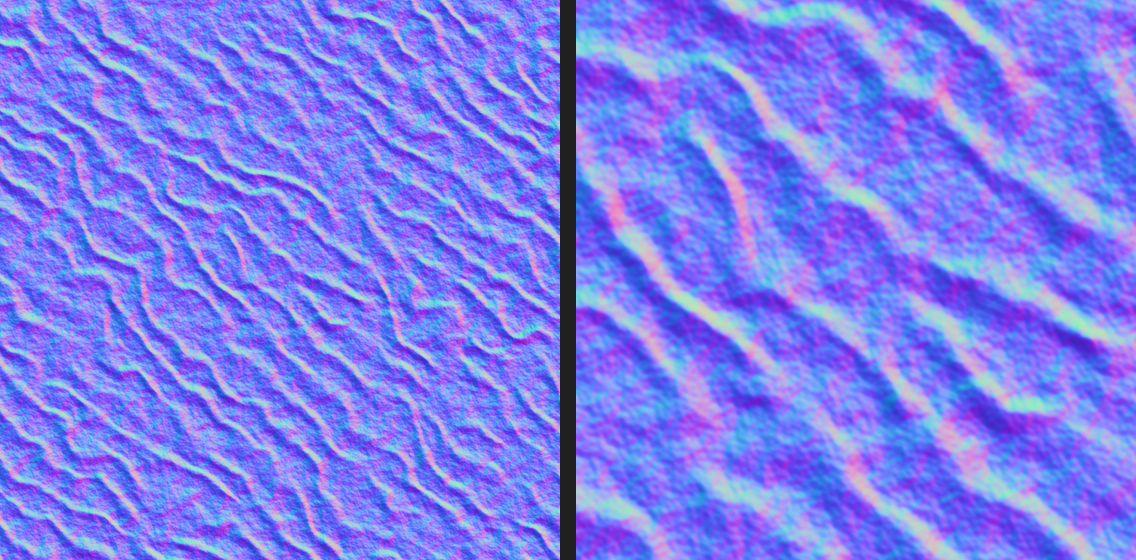
Left, the full canvas; right, a detail of the centre.
Write a Shadertoy shader that draws this texture map.

```glsl
// Tangent-space normal map of wind-blown sand ripples.
// Randomly phased wave packets merge into branching crests, a domain warp makes
// them meander, wrinkles and fractal grain fill in; differences give the normal.

const float TAU = 6.2831853;
const float RIPPLES_PER_UNIT = 18.5;
const float RIPPLE_ANGLE = 0.72;
const float CREST_HEIGHT = 0.0095;
const float WRINKLE_HEIGHT = 0.0085;
const float GRAIN_HEIGHT = 0.0056;
const float SLOPE_STEP = 0.001;

vec2 hash22(vec2 p) {
    vec3 q = fract(vec3(p.xyx) * vec3(0.1031, 0.1030, 0.0973));
    q += dot(q, q.yzx + 33.33);
    return fract((q.xx + q.yz) * q.zy);
}

mat2 rotation(float angle) {
    float c = cos(angle), s = sin(angle);
    return mat2(c, s, -s, c);
}

// Dot product of a random unit gradient with the offset from its lattice corner
float cornerRamp(vec2 corner, vec2 offset) {
    float angle = TAU * hash22(corner + 57.0).x;
    return dot(vec2(cos(angle), sin(angle)), offset);
}

float gradientNoise(vec2 p) {
    vec2 i = floor(p), f = fract(p);
    vec2 u = f * f * f * (f * (f * 6.0 - 15.0) + 10.0);
    vec2 e = vec2(1.0, 0.0);
    return mix(mix(cornerRamp(i, f), cornerRamp(i + e.xy, f - e.xy), u.x),
               mix(cornerRamp(i + e.yx, f - e.yx), cornerRamp(i + 1.0, f - 1.0), u.x), u.y);
}

vec2 warpOffset(vec2 p, float frequency, float amount) {
    vec2 q = p * frequency;
    return amount * vec2(gradientNoise(q + 11.0), gradientNoise(q + 83.0));
}

// Sum of oriented wave packets: returns (cos, sin) of the blended ripple phase
vec2 wavePackets(vec2 p, float frequency, vec2 cellsPerUnit) {
    vec2 cell = floor(p * cellsPerUnit);
    vec2 local = fract(p * cellsPerUnit);
    vec2 sum = vec2(0.0);
    for (int y = -2; y <= 2; y++) {
        for (int x = -2; x <= 2; x++) {
            vec2 neighbour = vec2(x, y);
            vec2 id = cell + neighbour + 100.0;
            vec2 offset = local - neighbour - hash22(id);
            float weight = pow(max(0.0, 1.0 - 0.25 * dot(offset, offset)), 3.0);
            vec2 rnd = hash22(id + 31.0);
            float tilt = 0.5 * (rnd.x - 0.5);
            float across = dot(offset / cellsPerUnit, vec2(sin(tilt), cos(tilt)));
            float phase = TAU * (frequency * across + rnd.y);
            sum += weight * vec2(cos(phase), sin(phase));
        }
    }
    return sum;
}

// Narrow crest with its leading face steeper than its trailing face
float crestProfile(float phase) {
    float wave = 0.5 + 0.5 * cos(phase - 0.3 * cos(phase));
    return pow(wave, 1.9);
}

// Rounded ridges along the zero lines of a noise field
float wrinkles(vec2 p) {
    float n = gradientNoise(p);
    return -sqrt(n * n + 0.012);
}

float grain(vec2 p, float frequency) {
    float sum = 0.0, amplitude = 1.0;
    vec2 q = p * frequency;
    mat2 turn = rotation(0.65);
    for (int i = 0; i < 4; i++) {
        sum += amplitude * gradientNoise(q);
        q = turn * q * 1.95 + 19.0;
        amplitude *= 0.52;
    }
    return sum;
}

float sandHeight(vec2 p) {
    vec2 warped = p + warpOffset(p, 9.0, 0.038) + warpOffset(p, 19.0, 0.018)
                    + warpOffset(p, 38.0, 0.006);
    // x runs along the crests, y across them
    vec2 ripplePos = rotation(RIPPLE_ANGLE) * warped;
    vec2 packets = wavePackets(ripplePos, RIPPLES_PER_UNIT, vec2(4.5, 11.0));
    float strength = smoothstep(-0.2, 1.4, length(packets));
    float crests = strength * crestProfile(atan(packets.y, packets.x + 1e-6));
    float folds = wrinkles(ripplePos * vec2(17.0, 27.0) + 40.0);
    return CREST_HEIGHT * crests + WRINKLE_HEIGHT * folds
         + GRAIN_HEIGHT * grain(p + 3.0, 32.0);
}

vec3 surfaceNormal(vec2 p, float stepSize) {
    vec2 e = vec2(stepSize, 0.0);
    vec2 slope = vec2(sandHeight(p + e.xy) - sandHeight(p - e.xy),
                      sandHeight(p + e.yx) - sandHeight(p - e.yx)) / (2.0 * stepSize);
    return normalize(vec3(-slope, 1.0));
}

void mainImage(out vec4 fragColor, in vec2 fragCoord) {
    vec2 uv = fragCoord / iResolution.y;
    vec3 normal = surfaceNormal(uv, SLOPE_STEP);
    fragColor = vec4(0.5 + 0.5 * normal, 1.0);
}
```
